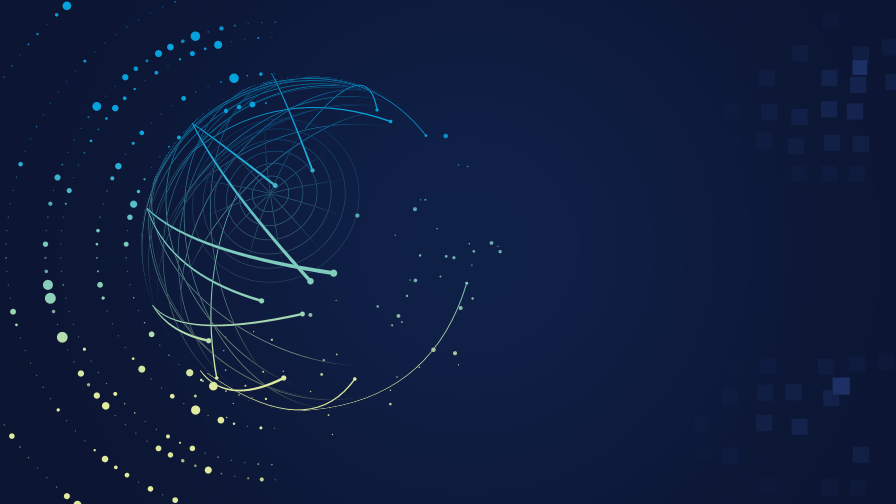
This background is drawn by a Shadertoy shader. Its source:

```glsl
// A wire globe on deep navy, with half rings of dots on its left and faint squares
// on the right. Thin lines are planes cutting a sphere; thick strands are tapered
// quadratic curves. Lengths are in canvas heights.
#define GLOBE vec2(0.613, 0.516)
#define GLOBE_R 0.333
#define RING_CENTER vec2(0.544, 0.502)
#define UNIT 0.0023
#define DOT_GAP 0.027
#define SHEAF_LINES 20
#define LATITUDES 6
#define SCATTER 56
#define TILE 0.062

float softEdge;

float hash(vec2 p) {
    vec3 q = fract(p.xyx * vec3(0.1031, 0.1030, 0.0973));
    q += dot(q, q.yzx + 33.33);
    return fract((q.x + q.y) * q.z);
}

float cover(float d) { return clamp(0.5 - d / softEdge, 0.0, 1.0); }

float disc(vec2 p, vec2 c, float r) { return cover(length(p - c) - r); }

// Cyan at the top, teal in the middle, pale yellow below
vec3 tint(float y) {
    vec3 low = mix(vec3(0.88, 0.92, 0.62), vec3(0.50, 0.80, 0.74), smoothstep(0.20, 0.48, y));
    return mix(low, vec3(0.02, 0.64, 0.87), smoothstep(0.48, 0.78, y));
}

// Tapered curve from a to b, bent towards c, with a dot at its end
float strand(vec2 p, vec2 a, vec2 c, vec2 b, float w) {
    float d = 1e3;
    vec2 from = a;
    for (int i = 1; i <= 18; i++) {
        float t = float(i) / 18.0;
        vec2 to = mix(mix(a, c, t), mix(c, b, t), t);
        vec2 e = to - from, v = p - from;
        float s = clamp(dot(v, e) / dot(e, e), 0.0, 1.0);
        d = min(d, length(v - e * s) - w * UNIT * mix(0.3, 1.0, t));
        from = to;
    }
    return max(cover(d), disc(p, b, (0.7 + 1.4 * w) * UNIT));
}

// Line where the plane dot(n, m) = k meets the front of the unit sphere
float sphereLine(vec2 q, float z, vec3 m, float k) {
    vec2 slope = m.xy - q * m.z / z;
    float d = abs(dot(q, m.xy) + z * m.z - k) / max(length(slope), 0.02);
    return cover(d * GLOBE_R - 0.3 * UNIT);
}

float thinWeb(vec2 p) {
    vec2 q = (p - GLOBE) / GLOBE_R;
    float z = sqrt(max(1.0 - dot(q, q), 0.0004));
    if (dot(q, q) > 1.0) return 0.0;
    float web = 0.0;
    // Half ellipses gathered against the left rim
    for (int i = 0; i < SHEAF_LINES; i++) {
        float id = float(i), s = 0.45 + 0.54 * sqrt(hash(vec2(id, 3.0)));
        float a = mix(1.9, 4.5, hash(vec2(id, 8.0)));
        vec2 dir = vec2(cos(a), sin(a));
        float along = dot(q, vec2(-dir.y, dir.x));
        float ends = smoothstep(0.0, 0.5, 0.6 + 0.5 * hash(vec2(id, 5.0)) - along);
        float line = sphereLine(q, z, vec3(dir * sqrt(1.0 - s * s), -s), 0.0);
        web = max(web, line * ends * mix(0.35, 0.75, hash(vec2(id, 1.0))));
    }
    web *= 1.0 - smoothstep(-0.05, 0.55, q.x);
    // Latitudes and spokes around the pole
    vec3 pole = normalize(vec3(-0.23, 0.30, 0.925));
    for (int i = 0; i < LATITUDES; i++) {
        float polar = 0.11 + 0.085 * float(i);
        web = max(web, sphereLine(q, z, pole, cos(polar)) * (0.48 - 0.055 * float(i)));
        float a = float(i) * 0.524 + 0.2;
        vec3 side = normalize(cross(pole, vec3(cos(a), sin(a), 0.0)));
        float near = 1.0 - smoothstep(0.15, 0.5, length(q - pole.xy));
        web = max(web, sphereLine(q, z, side, 0.0) * near * 0.4);
    }
    return web;
}

float thickStrands(vec2 p) {
    if (length(p - GLOBE) > GLOBE_R * 1.1) return 0.0;
    vec2 knotTop = vec2(0.382, 0.755), knotLeft = vec2(0.292, 0.586), knotLow = vec2(0.303, 0.394);
    float s = strand(p, knotTop, vec2(0.42, 0.73), vec2(0.546, 0.632), 1.0);
    s = max(s, strand(p, knotTop, vec2(0.442, 0.634), vec2(0.616, 0.442), 1.5));
    s = max(s, strand(p, knotLeft, vec2(0.38, 0.50), vec2(0.662, 0.458), 1.7));
    s = max(s, strand(p, knotLeft, vec2(0.336, 0.456), vec2(0.519, 0.403), 1.1));
    s = max(s, strand(p, knotLow, vec2(0.336, 0.34), vec2(0.414, 0.324), 1.1));
    s = max(s, strand(p, knotLow, vec2(0.36, 0.324), vec2(0.60, 0.377), 1.0));
    s = max(s, strand(p, vec2(0.398, 0.264), vec2(0.451, 0.194), vec2(0.563, 0.25), 1.1));
    s = max(s, strand(p, vec2(0.539, 0.854), vec2(0.567, 0.803), vec2(0.62, 0.662), 0.8));
    s = max(s, strand(p, vec2(0.382, 0.699), vec2(0.556, 0.836), vec2(0.775, 0.759), 0.6));
    s = max(s, strand(p, vec2(0.606, 0.745), vec2(0.729, 0.896), vec2(0.748, 0.782), 0.5));
    s = max(s, strand(p, vec2(0.412, 0.259), vec2(0.613, 0.12), vec2(0.704, 0.248), 0.6));
    s = max(s, strand(p, vec2(0.597, 0.185), vec2(0.854, 0.199), vec2(0.926, 0.438), 0.4));
    s = max(s, strand(p, vec2(0.521, 0.833), vec2(0.729, 0.88), vec2(0.845, 0.731), 0.3));
    return max(s, strand(p, vec2(0.47, 0.616), vec2(0.394, 0.45), vec2(0.43, 0.25), 0.6));
}

float dots(vec2 p) {
    float radii[6] = float[6](0.294, 0.352, 0.424, 0.454, 0.532, 0.637);
    vec2 v = p - RING_CENTER;
    float angle = atan(v.y, -v.x), sum = 0.0;
    for (int i = 0; i < 6; i++) {
        float r = radii[i], id = floor(angle * r / DOT_GAP), a = (id + 0.5) * DOT_GAP / r;
        float h = hash(vec2(id + 90.0, float(i) * 7.0 + 2.0));
        float size = (0.5 + (i == 3 ? 4.5 : 3.6) * pow(h, i == 3 ? 3.0 : 6.0)) * UNIT;
        float shown = step(abs(a), 1.6) * mix(0.4, 1.0, smoothstep(0.3, 0.8, h));
        sum = max(sum, shown * disc(v, r * vec2(-cos(a), sin(a)), size));
    }
    // Loose specks, mostly over the lower right of the globe
    for (int i = 0; i < SCATTER; i++) {
        float id = float(i), h = hash(vec2(id, 21.0));
        float a = mix(-2.4, 0.7, hash(vec2(id, 14.0)));
        float r = GLOBE_R * mix(0.1, 1.15, sqrt(hash(vec2(id, 17.0))));
        sum = max(sum, 0.85 * disc(p, GLOBE + r * vec2(cos(a), sin(a)), (0.5 + 1.6 * h * h * h) * UNIT));
    }
    return sum;
}

float square(vec2 p, vec2 c, float halfSize) {
    vec2 d = abs(p - c) - halfSize;
    return cover(max(d.x, d.y));
}

// Jittered tiles fading away from two corners, each with one bright tile
float squares(vec2 p) {
    vec2 id = floor(p / TILE);
    vec2 c = (id + 0.5 + 0.3 * (vec2(hash(id), hash(id + 9.0)) - 0.5)) * TILE;
    float upper = length((c - vec2(1.69, 0.80)) / vec2(0.27, 0.20));
    float lower = length((c - vec2(1.66, 0.16)) / vec2(0.31, 0.17));
    float fade = max(0.0, 1.0 - min(upper, lower)) * step(0.42, hash(id + 31.0));
    float s = square(p, c, 0.016) * fade * 0.6;
    return max(s, max(square(p, vec2(1.706, 0.866), 0.0145), square(p, vec2(1.669, 0.234), 0.017)));
}

void mainImage(out vec4 fragColor, in vec2 fragCoord) {
    vec2 p = fragCoord / iResolution.y;
    softEdge = 1.0 / iResolution.y;
    // Navy with a soft glow right of the globe
    float glow = exp(-2.6 * dot(p - vec2(0.93, 0.51), p - vec2(0.93, 0.51)));
    vec3 color = mix(vec3(0.045, 0.080, 0.190), vec3(0.060, 0.125, 0.280), glow);
    color = mix(color, vec3(0.12, 0.20, 0.42), squares(p) * 0.9);
    float ink = max(thinWeb(p), max(thickStrands(p), dots(p)));
    fragColor = vec4(mix(color, tint(p.y), ink), 1.0);
}
```
